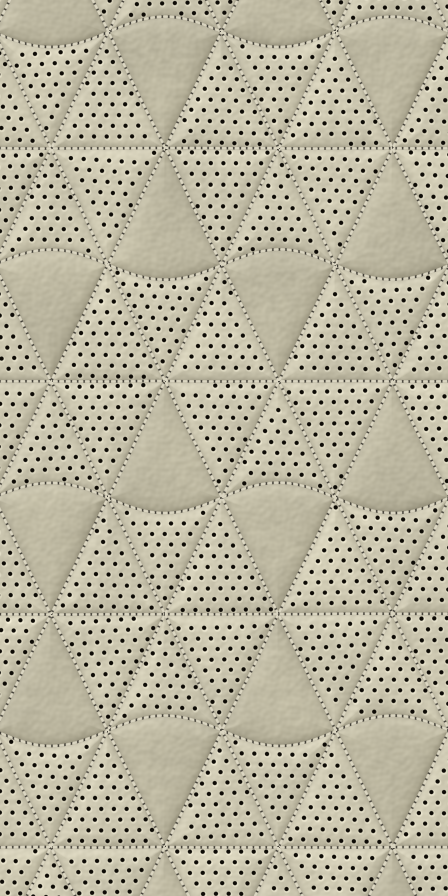
Give the GLSL for this texture, as a WebGL 2 fragment shader.

```glsl
#version 300 es
precision highp float;
uniform vec2 u_resolution;
out vec4 fragColor;

const float PI = 3.14159265;
const vec2 ORIGIN = vec2(0.114, 0.109);   // a vertex of the triangle net
const vec2 CELL = vec2(0.2542, 0.26);     // triangle base and height
const float BULGE = 0.13;                 // depth of the wavy seams
const vec3 PLAIN = vec3(0.74, 0.72, 0.63);
const vec3 PERFORATED = vec3(0.80, 0.78, 0.69);
const vec3 THREAD = vec3(0.88, 0.86, 0.78);
const vec3 CREASE = vec3(0.43, 0.41, 0.35);
const vec3 HOLE = vec3(0.05, 0.04, 0.02);

struct Panel { vec3 id; float seam; float along; bool plain; };

float hash(vec2 p) {
  vec3 h = fract(p.xyx * vec3(0.1031, 0.103, 0.0973));
  h += dot(h, h.yzx + 33.33);
  return fract((h.x + h.y) * h.z);
}

float gradientDot(vec2 corner, vec2 offset) {
  float angle = 2.0 * PI * hash(corner);
  return dot(vec2(cos(angle), sin(angle)), offset);
}

float gradientNoise(vec2 p) {
  vec2 i = floor(p), f = p - i, w = f * f * (3.0 - 2.0 * f);
  vec2 x = vec2(1, 0), y = vec2(0, 1);
  return mix(mix(gradientDot(i, f), gradientDot(i + x, f - x), w.x),
             mix(gradientDot(i + y, f - y), gradientDot(i + 1.0, f - 1.0), w.x), w.y);
}

float disc(float dist, float radius, float soft) {
  return 1.0 - smoothstep(radius - soft, radius + soft, dist);
}

mat2 rotation(float angle) {
  float c = cos(angle), s = sin(angle);
  return mat2(c, s, -s, c);
}

// Keeps the nearest seam as (distance, position along it)
vec2 nearer(vec2 a, vec2 b) { return a.x < b.x ? a : b; }

// Triangle net: straight and wavy seams alternate, crossed by two diagonals
Panel panelAt(vec2 p) {
  vec2 q = (p - ORIGIN) / CELL;
  float band = floor(q.y / 2.0);
  float flip = float((13 >> (int(band) + 1)) & 1);
  float v = q.y - 2.0 * band - 1.0;
  float wave = v + BULGE * cos(PI * (q.x - flip));
  float above = step(0.0, wave);
  vec2 diagonal = q.x + vec2(-0.5, 0.5) * q.y;
  vec2 diagonalDist = abs(fract(diagonal + 0.5) - 0.5) / length(vec2(1.0, 0.5) / CELL);
  vec2 slope = normalize(vec2(0.5, 1.0) * CELL);
  vec2 seam = nearer(vec2((1.0 - abs(v)) * CELL.y, p.x), vec2(abs(wave) * CELL.y * 0.95, p.x));
  seam = nearer(seam, vec2(diagonalDist.x, dot(p, slope)));
  seam = nearer(seam, vec2(diagonalDist.y, dot(p, slope * vec2(-1, 1))));
  float offCenter = abs(mod(q.x - flip + above, 2.0) - 1.0);
  offCenter = above > 0.5 ? 1.0 - abs(1.0 - abs(mod(q.x - flip + 1.0, 2.0) - 1.0)) : abs(mod(q.x - flip, 2.0) - 1.0);
  bool plain = offCenter < 0.5 * (1.0 - (2.0 * above - 1.0) * v);
  return Panel(vec3(floor(diagonal), 2.0 * band + above), seam.x, seam.y, plain);
}

// Padded surface with leather grain
float height(vec2 p) {
  float pad = 1.0 - exp(-panelAt(p).seam / 0.017);
  return pad + 0.10 * gradientNoise(p * 90.0) + 0.10 * gradientNoise(p * vec2(34.0, 26.0));
}

float slopeLight(vec2 p, vec2 light, float e) {
  float h = height(p);
  vec2 grad = vec2(height(p + vec2(e, 0)) - h, height(p + vec2(0, e)) - h) / e;
  return -dot(grad, light);
}

// Vector from the nearest punched hole, or a far one where none is punched
vec2 holeOffset(vec2 p, Panel panel, vec2 pitch, float margin) {
  float seed = hash(panel.id.xy * 7.0 + panel.id.z * 13.0 + 50.0);
  mat2 turn = rotation((seed - 0.5) * 0.14);
  vec2 shift = vec2(seed, fract(seed * 17.0));
  vec2 g = turn * p / pitch + shift;
  float row = floor(g.y);
  float stagger = 0.5 * mod(row, 2.0);
  vec2 center = vec2(floor(g.x - stagger) + 0.5 + stagger, row + 0.5);
  center = ((center - shift) * pitch) * turn;
  Panel home = panelAt(center);
  bool punched = !home.plain && home.seam > margin && distance(home.id, panel.id) < 0.5;
  return punched ? p - center : vec2(1.0);
}

void main() {
  vec2 p = gl_FragCoord.xy / u_resolution.x;
  float soft = 0.75 / u_resolution.x;
  p += 0.002 * vec2(gradientNoise(p * 7.0), gradientNoise(p * 7.0 + 40.0));
  Panel panel = panelAt(p);

  // Leather, padding and mottling
  vec3 color = panel.plain ? PLAIN : PERFORATED;
  color *= 1.0 + 0.05 * gradientNoise(p * 6.0) + 0.04 * gradientNoise(p * 45.0);
  color += 0.0022 * slopeLight(p, vec2(-0.5, 0.85), 0.004);
  color = mix(color, CREASE, 0.45 * exp(-panel.seam / 0.005));

  // Punched holes with a lit lower rim
  vec2 hole = holeOffset(p, panel, vec2(0.0283, 0.0238), 0.009);
  color += 0.08 * disc(length(hole - vec2(0.001, -0.002)), 0.007, 0.002);
  color = mix(color, HOLE, disc(length(hole), 0.0047, soft));

  // Stitches and the needle marks between them
  float pitch = 0.0145;
  float along = (fract(panel.along / pitch) - 0.5) * pitch;
  float thread = length(vec2(max(abs(along) - 0.003, 0.0), panel.seam));
  float needle = length(vec2(0.5 * pitch - abs(along), panel.seam));
  color = mix(color, HOLE + 0.12, 0.8 * disc(needle, 0.0028, soft));
  color = mix(color, THREAD, 0.9 * disc(thread, 0.0027, soft));
  fragColor = vec4(color, 1.0);
}
```
